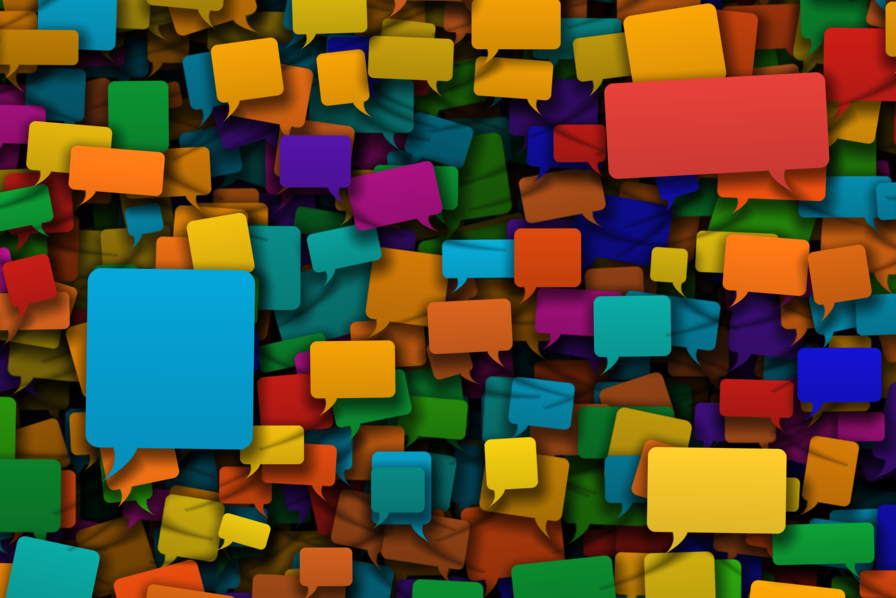
Reproduce this pattern procedurally as a Shadertoy shader.

```glsl
// Scattered speech bubbles stacked in depth: jittered grids painted back to front,
// dark and dense at the back, bright and sparse in front, each with a soft shadow.
// Three large bubbles lie on top. Lengths are in canvas heights.

const int   LAYERS = 15;
const float CELL = 0.17;             // grid spacing of a layer
const float JITTER = 0.62;           // share of a cell
const vec2  DENSITY = vec2(0.95, 0.36);    // back, front
const vec2  BRIGHTNESS = vec2(0.13, 1.0);  // back, front
const float MAX_TILT = 0.32;
const float EDGE = 0.0014;           // smallest edge softness
const vec2  SHADOW_SHIFT = vec2(0.004, -0.011);
const float SHADOW_BLUR = 0.030;
const float SHADOW_STRENGTH = 0.58;
const vec3  BACKDROP = vec3(0.015, 0.02, 0.05);

const int INKS = 15;
const vec3 INK[INKS] = vec3[INKS](
    vec3(1.00, 0.66, 0.02), vec3(1.00, 0.58, 0.03), vec3(0.95, 0.80, 0.06),
    vec3(0.88, 0.70, 0.05), vec3(0.97, 0.32, 0.06), vec3(0.88, 0.40, 0.12),
    vec3(0.84, 0.12, 0.09), vec3(0.98, 0.46, 0.08), vec3(0.03, 0.72, 0.90),
    vec3(0.02, 0.60, 0.74), vec3(0.04, 0.64, 0.62), vec3(0.20, 0.76, 0.06),
    vec3(0.05, 0.66, 0.22), vec3(0.38, 0.09, 0.76), vec3(0.82, 0.08, 0.62));
const vec3 BLUE = vec3(0.08, 0.07, 0.82);

const int HEROES = 3;
const vec2 HERO_HALF[HEROES] = vec2[HEROES](
    vec2(0.140, 0.150), vec2(0.185, 0.080), vec2(0.116, 0.071));
const vec3 HERO_INK[HEROES] = vec3[HEROES](
    vec3(0.02, 0.61, 0.80), vec3(0.85, 0.24, 0.21), vec3(0.94, 0.76, 0.16));

// Three random values in 0..1 from integer coordinates
vec3 hash3(ivec3 key) {
    uvec3 v = uvec3(key + 512) * 1664525u + 1013904223u;
    for (int k = 0; k < 2; k++) {
        v.x += v.y * v.z;
        v.y += v.z * v.x;
        v.z += v.x * v.y;
        v ^= v >> 16u;
    }
    return vec3(v & 0xffffu) / 65535.0;
}

vec2 rotate(vec2 p, float angle) {
    float c = cos(angle), s = sin(angle);
    return vec2(c * p.x + s * p.y, c * p.y - s * p.x);
}

// Rounded box with a curved, pointed tail below; side is -1 or 1
float bubbleDistance(vec2 p, vec2 halfSize, float side) {
    float shortHalf = min(halfSize.x, halfSize.y);
    float radius = 0.006 + 0.12 * shortHalf;
    vec2 q = abs(p) - halfSize + radius;
    float body = length(max(q, 0.0)) + min(max(q.x, q.y), 0.0) - radius;

    float tailLength = 0.014 + 0.30 * shortHalf;
    float below = -halfSize.y - p.y;
    float t = max(below / tailLength, 0.0);
    float axis = side * (0.52 * halfSize.x + 0.65 * tailLength * t * t);
    float tail = abs(p.x - axis) - 0.36 * tailLength * (1.0 - t);
    tail = max(0.8 * tail, -below - 0.2 * tailLength);
    return min(body, tail);
}

// Darkens what lies beneath, then lays the bubble over it
void paintBubble(inout vec3 color, vec2 p, vec2 halfSize, float tilt,
                 float side, vec3 ink, float softness) {
    if (length(p) > length(halfSize) + 0.12) return;
    vec2 upright = rotate(p, tilt);
    float shadowDist = bubbleDistance(rotate(p - SHADOW_SHIFT, tilt), halfSize, side);
    float shadow = 1.0 - smoothstep(-0.3 * SHADOW_BLUR, SHADOW_BLUR, shadowDist);
    color *= 1.0 - SHADOW_STRENGTH * shadow;

    float d = bubbleDistance(upright, halfSize, side);
    float light = 1.0 + 0.07 * clamp(upright.y / halfSize.y, -1.2, 1.0);
    color = mix(color, ink * light, 1.0 - smoothstep(-softness, softness, d));
}

// One depth layer: a shifted grid with at most one bubble per cell
void paintLayer(inout vec3 color, vec2 p, int layer, float softness) {
    float depth = float(layer) / float(LAYERS - 1);
    vec2 grid = p / CELL + 7.0 * hash3(ivec3(layer, 31, 17)).xy;
    ivec2 home = ivec2(floor(grid));
    for (int y = -1; y <= 1; y++)
    for (int x = -1; x <= 1; x++) {
        ivec2 cell = home + ivec2(x, y);
        vec3 place = hash3(ivec3(cell, layer));
        if (place.z > mix(DENSITY.x, DENSITY.y, depth)) continue;
        vec3 form = hash3(ivec3(cell, layer + 40));
        vec3 look = hash3(ivec3(cell, layer + 80));

        vec2 center = vec2(cell) + 0.5 + JITTER * (place.xy - 0.5);
        float size = mix(0.030, 0.070, sqrt(form.x));
        vec2 halfSize = size * vec2(mix(0.75, 1.35, form.y), mix(0.48, 1.05, form.z));
        float tilt = MAX_TILT * (2.0 * look.x - 1.0) * abs(2.0 * look.x - 1.0);
        float side = fract(look.x * 37.0) < 0.6 ? -1.0 : 1.0;

        vec3 ink = INK[min(int(look.y * float(INKS)), INKS - 1)];
        if (look.z > 0.955) ink = BLUE;
        float shade = mix(BRIGHTNESS.x, BRIGHTNESS.y, pow(depth, 0.9));
        shade *= mix(0.82, 1.04, fract(look.z * 29.0));
        paintBubble(color, (grid - center) * CELL, halfSize, tilt, side,
                    ink * shade, softness * mix(1.8, 1.0, depth));
    }
}

void mainImage(out vec4 fragColor, in vec2 fragCoord) {
    vec2 p = fragCoord / iResolution.y;
    float aspect = iResolution.x / iResolution.y;
    float softness = max(EDGE, 0.9 / iResolution.y);

    vec3 color = BACKDROP;
    for (int layer = 0; layer < LAYERS; layer++) paintLayer(color, p, layer, softness);

    // Large bubbles: one at the left, the others at the right
    for (int i = 0; i < HEROES; i++) {
        float n = float(i);
        vec2 center = vec2(aspect * (0.19 + 0.61 * min(n, 1.0)), fract(0.40 + 0.39 * n));
        float side = i == 1 ? 1.0 : -1.0;
        paintBubble(color, p - center, HERO_HALF[i], 0.035 * side + 0.02, side,
                    HERO_INK[i], softness);
    }
    fragColor = vec4(clamp(color, 0.0, 1.0), 1.0);
}
```
